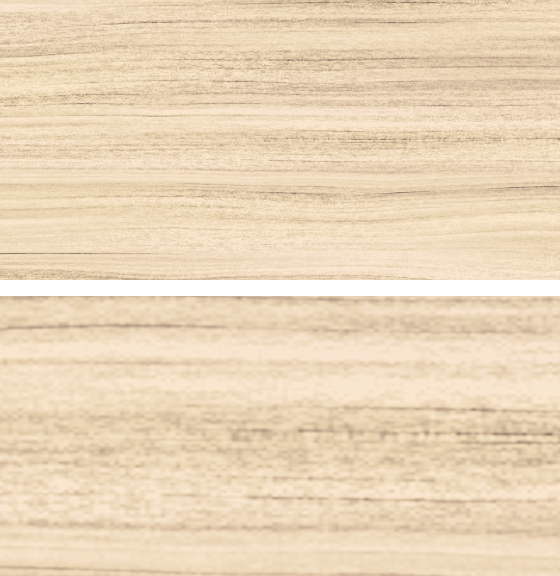
Top, the full canvas; bottom, a detail of the centre.
Write a WebGL 2 fragment shader that draws this texture.

```glsl
#version 300 es
precision highp float;
precision highp int;

uniform vec2 u_resolution;
out vec4 fragColor;

float hash(ivec2 cell, uint seed) {
    uvec2 q = uvec2(cell) * uvec2(1597u, 3812u) + seed * 747u;
    uint h = (q.x ^ (q.y * 2753u + 91u)) * 2654435u + 1013u;
    h = (h ^ (h >> 15)) * 739177u;
    h = (h ^ (h >> 13)) * 951275u;
    h ^= h >> 16;
    return float(h & 65535u) / 65535.0;
}

// Value noise from -1 to 1
float noise(vec2 p, uint seed) {
    ivec2 c = ivec2(floor(p));
    vec2 f = fract(p);
    f = f * f * (3.0 - 2.0 * f);
    float low = mix(hash(c, seed), hash(c + ivec2(1, 0), seed), f.x);
    float high = mix(hash(c + ivec2(0, 1), seed), hash(c + ivec2(1, 1), seed), f.x);
    return 2.0 * mix(low, high, f.y) - 1.0;
}

float bell(float x, float width) {
    return exp(-x * x / (width * width));
}

// Gentle bending of the fibres, stronger in the lower part
vec2 bendFibres(vec2 p) {
    float swell = mix(0.028, 0.006, smoothstep(0.2, 0.45, p.y));
    swell += 0.012 * smoothstep(0.6, 0.8, p.y);
    p.y += swell * noise(p * vec2(1.6, 4.5), 1u);
    p.y += 0.005 * noise(p * vec2(3.5, 11.0), 2u);
    return p;
}

// Growth bands from broad to hair-fine
float growthBands(vec2 p) {
    float tone = 0.72 * noise(p * vec2(0.6, 8.0), 3u);
    tone += 0.85 * noise(p * vec2(0.8, 23.0), 4u);
    tone += 1.00 * noise(p * vec2(0.9, 59.0), 5u);
    tone += 1.15 * noise(p * vec2(1.5, 128.0), 6u);
    return tone;
}

// Thin dark veins: crisp on one side, fading on the other
float veins(vec2 p) {
    const int COUNT = 42;
    float sum = 0.0;
    for (int i = 0; i < COUNT; i++) {
        float level = (float(i) + hash(ivec2(i, 0), 7u)) / float(COUNT);
        float middle = 2.0 * hash(ivec2(i, 1), 7u);
        float reach = mix(0.25, 2.0, hash(ivec2(i, 2), 7u));
        float strength = mix(0.6, 3.8, pow(hash(ivec2(i, 3), 7u), 2.0));
        float side = hash(ivec2(i, 4), 7u) < 0.5 ? -1.0 : 1.0;
        float d = (p.y - level + 0.003 * (p.x - middle) * side) * side;
        float taper = 1.0 - smoothstep(0.4, 1.0, abs(p.x - middle) / reach);
        float broken = 0.75 + 0.65 * noise(vec2(p.x * 7.0, float(i) * 3.0), 8u);
        float core = bell(d, 0.0025);
        float shade = 0.24 * smoothstep(-0.003, 0.002, d) * exp(-max(d, 0.0) / 0.010);
        sum += strength * taper * (core * broken + shade);
    }
    return sum;
}

// Fine pores, plus a row of short upright flecks
float pores(vec2 p) {
    float patches = 0.8 + 0.5 * noise(p * vec2(1.2, 14.0), 9u);
    float speckle = noise(p * vec2(165.0, 235.0), 10u);
    float dashes = noise(p * vec2(38.0, 205.0), 11u);
    float row = bell(p.y - 0.5, 0.010) * smoothstep(0.7, 1.1, p.x);
    float flecks = noise(p * vec2(155.0, 36.0), 12u);
    return patches * (1.45 * speckle + 1.15 * dashes) + row * (1.5 * flecks - 0.5);
}

vec3 woodColour(float tone) {
    vec3 c = mix(vec3(0.58, 0.49, 0.42), vec3(0.77, 0.67, 0.57), smoothstep(-5.4, -3.0, tone));
    c = mix(c, vec3(0.84, 0.75, 0.63), clamp((tone + 3.0) / 1.2, 0.0, 1.0));
    c = mix(c, vec3(0.89, 0.80, 0.67), clamp((tone + 1.8) / 0.95, 0.0, 1.0));
    c = mix(c, vec3(0.92, 0.84, 0.71), clamp((tone + 0.85) / 0.9, 0.0, 1.0));
    return mix(c, vec3(0.975, 0.902, 0.802), clamp((tone - 0.05) / 2.4, 0.0, 1.0));
}

void main() {
    vec2 p = gl_FragCoord.xy / u_resolution.y;
    vec2 fibre = bendFibres(p);

    float tone = 0.30 + growthBands(fibre);
    tone += 0.8 * bell(fibre.y - 0.57, 0.05) + 0.4 * bell(fibre.y - 0.2, 0.05);
    tone -= 0.4 * bell(fibre.y - 0.76, 0.06);
    tone += pores(p) - veins(fibre);

    // Slight drift between pinkish and yellowish wood
    float warmth = noise(fibre * vec2(0.8, 10.0), 13u);
    vec3 colour = woodColour(tone) + warmth * vec3(0.0, 0.003, -0.012);
    fragColor = vec4(colour, 1.0);
}
```
